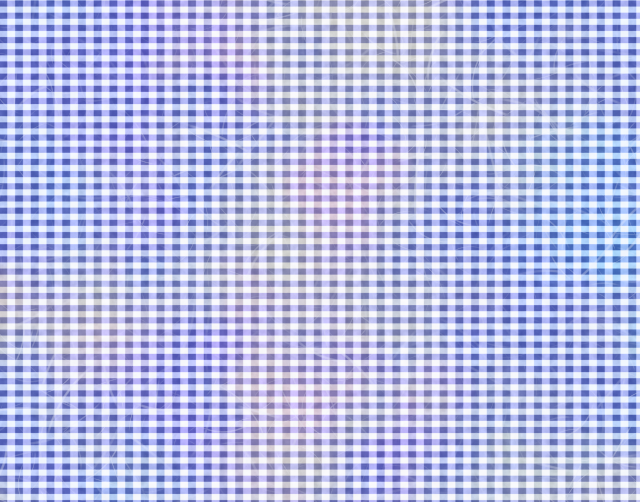
This pattern is drawn by a WebGL 2 fragment shader. Its source:

```glsl
#version 300 es
precision highp float;

uniform vec2 u_resolution;
out vec4 fragColor;

float hash(vec2 p) {
    vec3 q = fract(vec3(p.xyx) * 0.1031);
    q += dot(q, q.yzx + 33.33);
    return fract((q.x + q.y) * q.z);
}

float noise(vec2 p) {
    vec2 i = floor(p), f = fract(p);
    f = f * f * (3.0 - 2.0 * f);
    return mix(mix(hash(i), hash(i + vec2(1, 0)), f.x),
               mix(hash(i + vec2(0, 1)), hash(i + vec2(1, 1)), f.x), f.y);
}

float fbm(vec2 p) {
    float sum = 0.0, amp = 0.5;
    for (int i = 0; i < 4; i++) {
        sum += amp * noise(p);
        p = mat2(1.6, 1.2, -1.2, 1.6) * p + 7.3;
        amp *= 0.5;
    }
    return sum / 0.9375;
}

// One curved hair per cell, gathered from the neighbouring cells
float fibres(vec2 p, float seed) {
    vec2 cell = floor(p);
    float cover = 0.0;
    for (int j = -1; j <= 1; j++) {
        for (int i = -1; i <= 1; i++) {
            vec2 id = cell + vec2(i, j) + seed;
            vec2 d = p + seed - id - vec2(hash(id), hash(id + 41.7));
            float a = 6.2832 * hash(id + 83.1);
            d = mat2(cos(a), sin(a), -sin(a), cos(a)) * d;
            float bend = 0.9 * (hash(id + 19.4) - 0.5);
            float dist = abs(d.y - bend * d.x * d.x) / sqrt(1.0 + 4.0 * bend * bend * d.x * d.x);
            float reach = 0.4 + 0.5 * hash(id + 57.9);
            float taper = 1.0 - smoothstep(0.5 * reach, reach, abs(d.x));
            float strength = 0.3 + 0.7 * hash(id + 5.3);
            cover = max(cover, strength * taper * (1.0 - smoothstep(0.006, 0.035, dist)));
        }
    }
    return cover;
}

void main() {
    vec2 uv = gl_FragCoord.xy / u_resolution;
    vec2 p = uv * vec2(1.275, 1.0);

    // Check grid: x holds the upright stripes, y the level ones
    vec2 grid = vec2(uv.x, 1.0 - uv.y) * vec2(40.7, 41.2) - vec2(0.21, 0.29);
    vec2 soft = 0.5 * fwidth(grid) + 0.02;
    vec2 stripe = 1.0 - smoothstep(0.25 - soft, 0.25 + soft, abs(fract(grid + 0.5) - 0.5));

    // Uneven dye: bluer at the sides, greyer in the middle, with violet and cyan patches
    float side = smoothstep(0.15, 0.5, abs(uv.x - 0.5));
    float corner = 1.0 - smoothstep(0.0, 0.5, length(uv - vec2(0.1, 0.95)));
    float blue = smoothstep(0.3, 0.85, fbm(p * 5.0 + 3.1) + 0.18 * side + 0.2 * corner);
    float violet = smoothstep(0.45, 0.75, fbm(p * 4.5 + 21.0)) * (1.0 - 0.6 * side);
    violet = max(violet, 0.9 - 5.0 * length(uv - vec2(0.21, 0.28)));
    violet = max(violet, 0.9 - 6.0 * length(uv - vec2(0.25, 0.97)));
    float cyan = smoothstep(0.4, 0.75, fbm(p * 3.5 + 47.0)) * side;

    vec3 ground = mix(vec3(0.975, 0.975, 0.985), vec3(0.92, 0.96, 1.0), 0.6 * blue * side);
    vec3 upright = mix(vec3(0.82, 0.82, 0.81), vec3(0.73, 0.80, 0.97), blue);
    vec3 level = mix(vec3(0.77, 0.78, 0.95), vec3(0.68, 0.71, 0.96), blue);
    vec3 crossing = mix(vec3(0.52, 0.53, 0.67), vec3(0.32, 0.38, 0.71), blue);

    vec3 color = mix(mix(ground, upright, stripe.x), mix(level, crossing, stripe.x), stripe.y);
    float dyed = max(stripe.x, stripe.y);
    color += dyed * (violet * vec3(0.03, -0.04, 0.025) + cyan * vec3(-0.05, 0.06, 0.03));

    // Fine mottling and pale hairs pressed into the cloth
    color += (fbm(p * 75.0) - 0.5) * mix(0.03, 0.13, dyed);
    float hair = max(fibres(p * 9.0, 0.0), 0.8 * fibres(p * 14.0 + 0.37, 130.0));
    hair = max(hair, 0.7 * fibres(p * 19.0 + 0.71, 270.0));
    hair *= 0.35 + 0.65 * smoothstep(0.35, 0.65, noise(p * 6.0 + 11.0));
    color = mix(color, vec3(0.93, 0.94, 0.99), 0.4 * hair);

    fragColor = vec4(clamp(color, 0.0, 1.0), 1.0);
}
```
